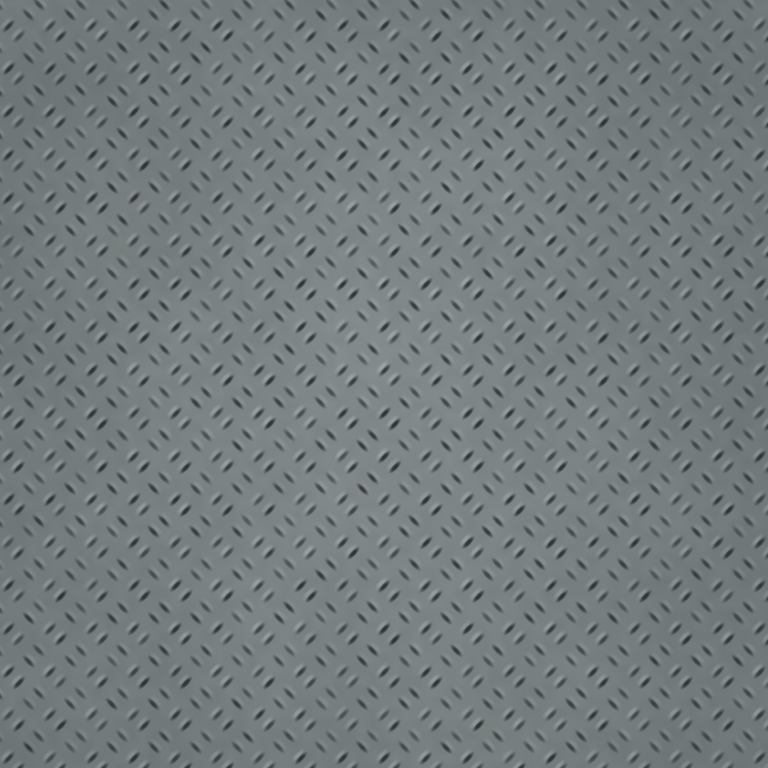
Reproduce this texture procedurally as a Shadertoy shader.

```glsl
// Grey steel tread plate: pairs of raised bars leaning right alternate with
// pairs leaning left. Each bar is a soft dark lens with a lit upper edge;
// hashes vary the bars, value noise mottles the metal under a central glow.

float hash(vec2 p) {
    vec3 q = fract(p.xyx * vec3(0.1031, 0.1030, 0.0973));
    q += dot(q, q.yzx + 33.33);
    return fract((q.x + q.y) * q.z);
}

float valueNoise(vec2 p) {
    vec2 cell = floor(p), f = fract(p);
    f = f * f * (3.0 - 2.0 * f);
    return mix(mix(hash(cell), hash(cell + vec2(1, 0)), f.x),
               mix(hash(cell + vec2(0, 1)), hash(cell + vec2(1, 1)), f.x), f.y);
}

// Soft pointed ellipse: 1 in the core, 0 outside the given half sizes
float lens(vec2 p, vec2 halfSize) {
    return 1.0 - smoothstep(0.2, 1.1, length(p / halfSize));
}

// Shadow (x) and highlight (y) of a pair of bars centred on whole numbers;
// shadeDir points across the bars, towards their shaded side.
vec2 barPair(vec2 p, vec2 shadeDir) {
    vec2 id = round(p);
    vec2 local = p - id;
    vec2 along = vec2(-shadeDir.y, shadeDir.x);
    vec2 shade = vec2(0.0);
    for (float side = -1.0; side <= 1.0; side += 2.0) {
        vec2 seed = id + 40.0 + side * vec2(17.3, 5.7);
        float wear = hash(seed);
        vec2 bar = vec2(dot(local, along), dot(local, shadeDir) - 0.175 * side);
        bar.x += 0.03 * (hash(seed + 91.0) - 0.5);
        float dark = lens(bar - vec2(0.0, 0.025), vec2(0.215, 0.072));
        float lit = lens(bar + vec2(0.0, 0.075), vec2(0.22, 0.075));
        shade += vec2(dark * mix(0.62, 1.1, wear),
                      lit * mix(0.5, 1.0, hash(seed + 53.0)));
    }
    return shade;
}

void mainImage(out vec4 fragColor, in vec2 fragCoord) {
    vec2 uv = fragCoord / iResolution.xy;

    // Plate: light centre, cloudy mottling and fine grain
    float glow = 1.0 - smoothstep(0.0, 0.72, length((uv - 0.5) * vec2(1.2, 0.9)));
    vec3 color = mix(vec3(0.438, 0.470, 0.472), vec3(0.505, 0.535, 0.538), glow);
    color += 0.022 * (valueNoise(uv * 9.0) - 0.5);
    color += 0.022 * (valueNoise(uv * 70.0 + 20.0) - 0.5);

    // Two interleaved lattices, half a repeat apart
    vec2 grid = uv * vec2(18.4, 17.83) - vec2(7.32, 11.12);
    vec2 rising = barPair(grid, vec2(0.7071, -0.7071));
    vec2 falling = barPair(grid + 0.5, vec2(-0.7071, -0.7071));

    // Lit edges, then shadows with a faint violet cast in places
    color += vec3(0.105, 0.108, 0.108) * (rising.y + 0.5 * falling.y);
    float violet = valueNoise(grid * 1.7 + 60.0);
    vec3 shadow = mix(vec3(0.185, 0.215, 0.215), vec3(0.205, 0.200, 0.235), violet);
    color = mix(color, shadow, clamp(rising.x + 0.85 * falling.x, 0.0, 1.0));

    fragColor = vec4(color, 1.0);
}
```
